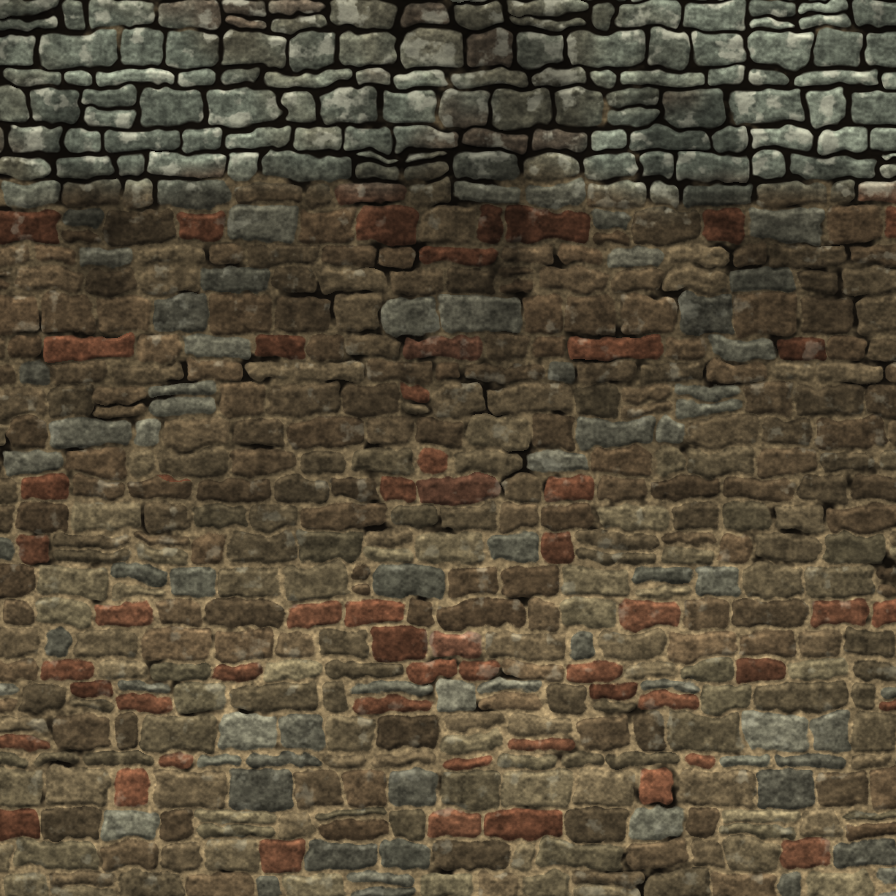
Write a WebGL 2 fragment shader that draws this texture.

```glsl
#version 300 es
precision highp float;
// Old rubble wall in rough courses: lichened top, brown middle, pale mortar below.
uniform vec2 u_resolution;
out vec4 fragColor;

const float ROWS = 30.0;         // courses up the canvas
const float COLS = 9.0;          // stones in one repeat
const float PERIOD = 0.586;      // width of one repeat
const float JITTER = 0.62;       // unevenness of the cell edges
const float JOINT = 0.0024;      // half width of the mortar
const float CORNER = 0.0065;     // rounding of the stones
const float SPLIT_CHANCE = 0.16; // stones laid as two thin ones
const float RELIEF = 0.62;       // strength of the light from above
const vec3 BROWN = vec3(0.29, 0.235, 0.17);
const vec3 OLIVE = vec3(0.35, 0.32, 0.24);
const vec3 RUST = vec3(0.34, 0.205, 0.145);
const vec3 SLATE = vec3(0.34, 0.34, 0.29);
const vec3 LICHEN = vec3(0.42, 0.44, 0.38);
const vec3 PALE = vec3(0.64, 0.63, 0.55);
const vec3 MORTAR = vec3(0.52, 0.45, 0.33);
const vec3 GAP = vec3(0.07, 0.058, 0.042);

struct Stone { float dist; vec2 id; };

float hash(vec2 p) {
  return fract(sin(dot(p, vec2(127.1, 311.7))) * 43758.5453);
}

float noise(vec2 p) {
  vec2 i = floor(p), f = fract(p);
  f = f * f * (3.0 - 2.0 * f);
  return mix(mix(hash(i), hash(i + vec2(1, 0)), f.x),
             mix(hash(i + vec2(0, 1)), hash(i + 1.0), f.x), f.y);
}

float fbm(vec2 p) {
  float sum = 0.0, amp = 0.53;
  for (int i = 0; i < 4; i++) {
    sum += amp * noise(p);
    p = p * 2.03 + 17.3;
    amp *= 0.5;
  }
  return sum;
}

float rowEdge(float i) { return i + JITTER * (hash(vec2(i, 3.7)) - 0.5); }

float colEdge(float i, float row) {
  return i + JITTER * (hash(vec2(mod(i, COLS), row + 40.0)) - 0.5);
}

// Signed distance to the nearest stone, negative inside, and its identity
Stone findStone(vec2 p) {
  p += 0.009 * (vec2(noise(p * 31.0), noise(p * 34.0 + 9.0)) - 0.5);
  p += 0.005 * (vec2(noise(p * 95.0), noise(p * 90.0 + 5.0)) - 0.5);
  float v = p.y * ROWS, row = floor(v);
  row += step(rowEdge(row + 1.0), v) - step(v, rowEdge(row));
  float shift = COLS * hash(vec2(row, 8.1));
  float u = p.x / PERIOD * COLS + shift, col = floor(u);
  col += step(colEdge(col + 1.0, row), u) - step(u, colEdge(col, row));
  vec2 id = vec2(mod(col, COLS), row);
  vec2 low = vec2(colEdge(col, row), rowEdge(row));
  vec2 high = vec2(colEdge(col + 1.0, row), rowEdge(row + 1.0));
  if (hash(id + 61.0) < SPLIT_CHANCE && high.y - low.y > 0.9) {
    float middle = mix(low.y, high.y, 0.4 + 0.2 * hash(id + 5.0));
    if (v > middle) { low.y = middle; id += 0.37; }
    else high.y = middle;
  }
  vec2 scale = vec2(PERIOD / COLS, 1.0 / ROWS);
  vec2 q = (vec2(u, v) - 0.5 * (low + high)) * scale;
  float tilt = 0.14 * (hash(id + 23.0) - 0.5);
  q += tilt * vec2(-q.y, q.x);
  vec2 halfSize = 0.5 * (high - low) * scale - JOINT * (0.5 + hash(id + 2.0));
  vec2 d = abs(q) - halfSize + CORNER;
  float dist = length(max(d, 0.0)) + min(max(d.x, d.y), 0.0) - CORNER;
  return Stone(dist, id);
}

float height(vec2 p, float dist) {
  return smoothstep(0.002, -0.006, dist) + 0.9 * fbm(p * vec2(75.0, 95.0));
}

void main() {
  vec2 p = gl_FragCoord.xy / u_resolution;
  float soft = max(0.0013, 0.7 / u_resolution.y);
  Stone stone = findStone(p);
  vec2 above = p + vec2(-0.001, 0.003);
  float slope = height(p, stone.dist) - height(above, findStone(above).dist);
  float patches = fbm(p * 7.0), grain = fbm(p * 120.0 + 31.0);
  float fine = noise(p * 330.0);

  // Weathering zones up the wall
  float top = smoothstep(0.76, 0.83, p.y + 0.07 * (patches - 0.5));
  float bottom = 1.0 - smoothstep(0.3, 0.62, p.y + 0.2 * (patches - 0.5));

  // Stone faces, each with its own hue and tone
  vec3 face = mix(BROWN, OLIVE, hash(stone.id + 11.0) * (0.5 + 0.5 * bottom));
  face = mix(face, SLATE, 0.8 * step(0.76, hash(stone.id + 17.0)));
  face = mix(face, RUST, 0.75 * step(0.8 + 0.08 * bottom, hash(stone.id + 29.0)));
  face = mix(face, LICHEN, top * (0.5 + 0.5 * smoothstep(0.3, 0.55, patches)));
  face *= (0.76 + 0.4 * hash(stone.id + 37.0)) * (0.93 + 0.16 * bottom);
  face *= 0.5 + 0.75 * grain + 0.3 * fine;
  float spots = smoothstep(0.62, 0.78, fbm(p * 52.0 + 70.0) + 0.08 * top);
  face = mix(face, PALE, spots * (0.3 + 0.4 * top));

  // Mortar, crumbled into dark gaps in places
  vec3 joint = MORTAR * (0.65 + 0.35 * bottom) * (0.55 + 0.6 * grain + 0.35 * fine);
  float hollow = fbm(p * 24.0 + 50.0) + 0.3 * top - 0.12 * bottom;
  joint = mix(joint, GAP, smoothstep(0.5, 0.68, hollow));
  float smear = 0.004 * (grain - 0.6) * (1.0 - top);
  float cover = smoothstep(soft, -soft, stone.dist + smear);
  vec3 color = mix(joint, face, cover);

  // Light from above, shade under the stones and broad soot stains
  color *= clamp(1.0 + RELIEF * slope, 0.3, 1.75);
  color *= 0.82 + 0.4 * patches;
  float soot = smoothstep(0.55, 0.72, fbm(p * vec2(9.0, 5.0) + 80.0));
  color *= 1.0 - 0.3 * soot * (1.0 - bottom);
  fragColor = vec4(color, 1.0);
}
```
